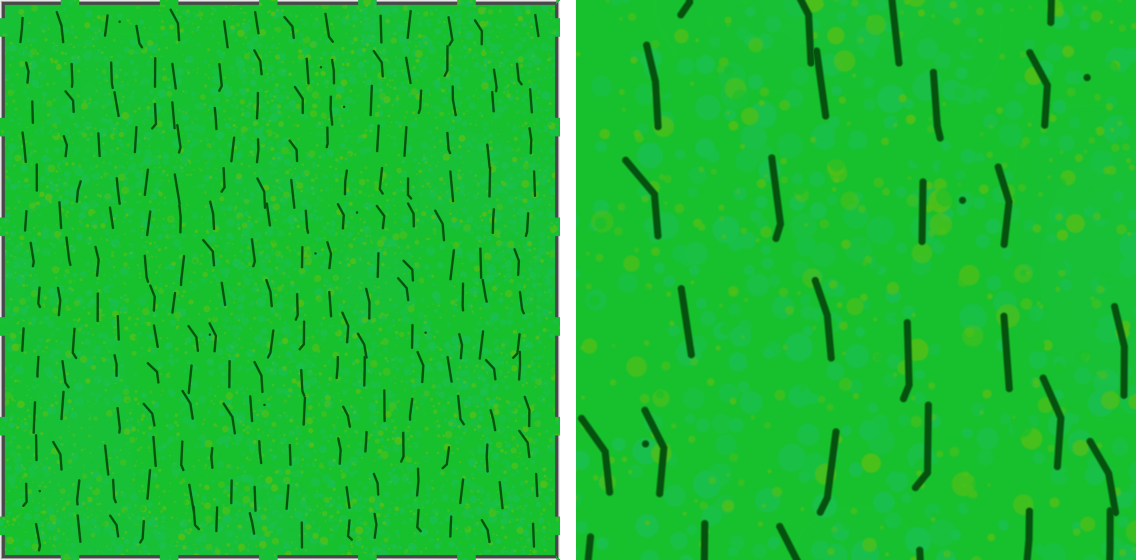
Left, the full canvas; right, a detail of the centre.
Write a Shadertoy shader that draws this texture.

```glsl
// Speckled green lawn with dark bent grass strokes inside a broken grey frame.

const vec3 GRASS = vec3(0.09, 0.755, 0.18);
const vec3 TEAL = vec3(0.10, 0.75, 0.32);
const vec3 OLIVE = vec3(0.34, 0.75, 0.08);
const vec3 BLADE = vec3(0.02, 0.32, 0.06);
const vec3 FRAME = vec3(0.29, 0.28, 0.29);
const vec3 PAPER = vec3(0.91);

float hash(vec2 p, float seed) {
    return fract(sin(dot(p, vec2(127.1, 311.7)) + seed * 74.7) * 43758.5453);
}

float noise(vec2 p, float seed) {
    vec2 cell = floor(p), f = fract(p);
    f = f * f * (3.0 - 2.0 * f);
    float low = mix(hash(cell, seed), hash(cell + vec2(1, 0), seed), f.x);
    float high = mix(hash(cell + vec2(0, 1), seed), hash(cell + 1.0, seed), f.x);
    return mix(low, high, f.y);
}

float segment(vec2 p, vec2 a, vec2 b) {
    vec2 pa = p - a, ba = b - a;
    return length(pa - ba * clamp(dot(pa, ba) / dot(ba, ba), 0.0, 1.0));
}

float cover(float dist, float blur) {
    return 1.0 - smoothstep(-blur, blur, dist);
}

// Scattered discs of varied size and opacity, gathered in loose patches
float speckles(vec2 uv, float grid, float seed, float share, vec2 radii, float blur) {
    vec2 base = floor(uv * grid);
    float ink = 0.0;
    for (int j = -1; j <= 1; j++)
    for (int i = -1; i <= 1; i++) {
        vec2 cell = base + vec2(i, j);
        vec2 center = (cell + vec2(hash(cell, seed), hash(cell, seed + 1.0))) / grid;
        float size = hash(cell, seed + 2.0);
        float radius = mix(radii.x, radii.y, size * size);
        float local = share * (0.3 + 1.4 * noise(center * 9.0, seed));
        float present = step(hash(cell, seed + 3.0), local);
        float opacity = mix(0.5, 1.0, hash(cell, seed + 4.0));
        ink = max(ink, present * opacity * cover(length(uv - center) - radius, blur));
    }
    return ink;
}

// One near-vertical stroke: straight body, sometimes kinked at its top or foot
float blade(vec2 p, vec2 cell, float size) {
    float halfLen = size * mix(0.25, 0.40, hash(cell, 3.0));
    float lean = (hash(cell, 4.0) - 0.58) * 0.32;
    float kind = hash(cell, 5.0);
    float bend = (hash(cell, 6.0) - 0.5) * 0.30 * size;
    vec2 top = vec2(lean, 1.0) * halfLen;
    vec2 foot = -top;
    vec2 neck = mix(foot, top, 0.55);
    vec2 ankle = mix(foot, top, 0.18);
    if (kind < 0.32) top.x += bend - 0.08 * size;
    else if (kind < 0.62) foot.x += bend * 0.7;
    float body = segment(p, neck, ankle);
    return min(body, min(segment(p, top, neck), segment(p, ankle, foot)));
}

float bladeField(vec2 uv, float count, float margin) {
    float size = (1.0 - 2.0 * margin) / count;
    vec2 base = floor((uv - margin) / size);
    float dist = 1.0;
    for (int j = -1; j <= 1; j++)
    for (int i = -1; i <= 1; i++) {
        vec2 cell = base + vec2(i, j);
        if (min(cell.x, cell.y) < 0.0 || max(cell.x, cell.y) >= count) continue;
        vec2 jitter = vec2(hash(cell, 1.0), hash(cell, 2.0)) - 0.5;
        vec2 center = margin + (cell + 0.5 + jitter * vec2(0.62, 0.52)) * size;
        dist = min(dist, blade(uv - center, cell, size));
        // Rare loose dot beside the stroke
        if (hash(cell, 7.0) < 0.06)
            dist = min(dist, length(uv - center - vec2(0.35, 0.1) * size));
    }
    return dist;
}

// Distance to the nearest regularly spaced gap in the frame
float gapDistance(float along, float first, float pitch, float halfWidth) {
    float offset = along - first;
    return abs(offset - pitch * floor(offset / pitch + 0.5)) - halfWidth;
}

void mainImage(out vec4 fragColor, in vec2 fragCoord) {
    vec2 uv = fragCoord / iResolution.xy;
    float blur = max(0.0009, 0.7 / iResolution.y);

    // Mottled ground
    vec3 color = mix(GRASS, TEAL, 0.25 * smoothstep(0.5, 0.8, noise(uv * 6.0, 9.0)));
    color = mix(color, TEAL, 0.85 * speckles(uv, 70.0, 11.0, 0.55, vec2(0.003, 0.0085), blur));
    color = mix(color, OLIVE, 0.85 * speckles(uv, 60.0, 23.0, 0.28, vec2(0.002, 0.0072), blur));
    color = mix(color, GRASS, speckles(uv, 65.0, 37.0, 0.25, vec2(0.002, 0.006), blur));
    color = mix(color, OLIVE, 0.8 * speckles(uv, 95.0, 51.0, 0.22, vec2(0.001, 0.003), blur));

    // Grass strokes
    color = mix(color, BLADE, cover(bladeField(uv, 14.0, 0.024) - 0.0021, blur));

    // Frame with green gaps
    vec2 inset = min(uv, 1.0 - uv);
    float edge = min(inset.x, inset.y);
    float gap = inset.x < inset.y ? gapDistance(uv.y, 0.061, 0.178, 0.0165)
                                  : gapDistance(uv.x, 0.125, 0.177, 0.0165);
    float solid = 1.0 - cover(gap, blur);
    color = mix(color, FRAME, solid * cover(edge - 0.0088, blur));
    color = mix(color, PAPER, solid * cover(edge - 0.0028, blur));

    fragColor = vec4(color, 1.0);
}
```
